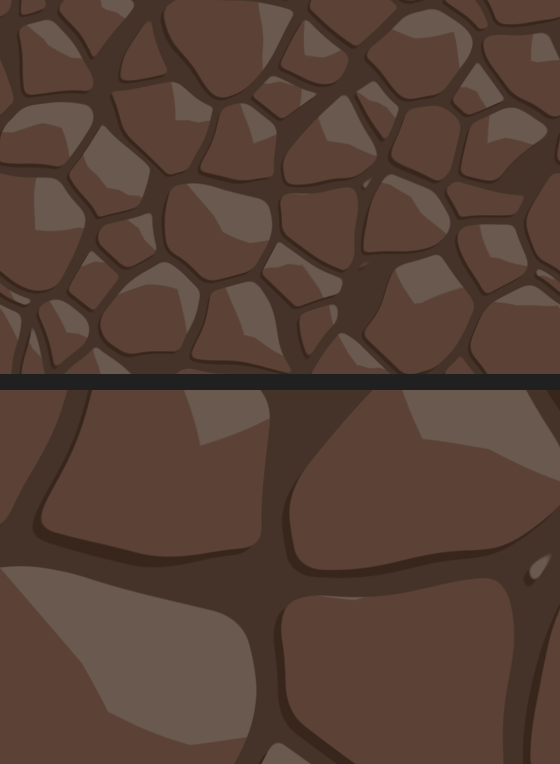
Top, the full canvas; bottom, a detail of the centre.
A WebGL 1 fragment shader for this texture:

```glsl
precision highp float;
// Draws a tiling wall of faceted brown stones and pebbles set in dark earth.
uniform vec2 u_resolution;

const vec2 GRID = vec2(6.0, 4.0);
const float TAU = 6.2831853;
const vec3 EARTH = vec3(0.27, 0.20, 0.16);
const vec3 SHADOW = vec3(0.22, 0.15, 0.11);
const vec3 STONE = vec3(0.36, 0.26, 0.21);
const vec3 LIGHT = vec3(0.41, 0.35, 0.31);

vec3 hash3(vec2 p) {
  vec3 q = fract(p.xyx * vec3(0.1031, 0.1030, 0.0973) + 0.017);
  q += dot(q, q.yxz + 33.33);
  return fract((q.xxy + q.yzz) * q.zyx);
}

vec2 heading(float angle) {
  return vec2(cos(angle), sin(angle));
}

float roundMin(float a, float b, float k) {
  float h = max(k - abs(a - b), 0.0) / k;
  return min(a, b) - 0.25 * h * h * k;
}

// Wrapped identity of a stone; kind 0 is a large stone, 1 a pebble.
vec2 stoneKey(vec2 cell, float kind) {
  return mod(cell, GRID) + kind * vec2(17.0, 29.0) + 3.0;
}

// Position in xy, weight (squared reach) in z.
vec3 stoneSite(vec2 cell, float kind) {
  vec3 h = hash3(stoneKey(cell, kind));
  vec2 jitter = (h.xy - 0.5) * 0.56;
  float big = mix(-0.10, 0.42, h.z);
  float pebble = h.z < 0.3 ? -9.0 : mix(-0.05, 0.06, h.z);
  return vec3(cell + 0.5 - 0.5 * kind + jitter, mix(big, pebble, kind));
}

float power(vec2 p, vec3 site) {
  vec2 d = p - site.xy;
  return dot(d, d) - site.z;
}

// Gentle wrapping bend that keeps the stone edges from being ruler straight.
vec2 bend(vec2 p) {
  vec2 w = p * TAU / GRID;
  return p + 0.025 * sin(w.yx * vec2(4.0, 6.0) + 2.0 * sin(w * vec2(3.0, 2.0)));
}

// Positive on the shaded face, negative on the lit upper right facets.
float shadedFace(vec2 q, vec2 key, float size) {
  vec3 h = hash3(key + 51.0);
  vec3 g = hash3(key + 83.0);
  vec2 up = heading(mix(1.15, 1.85, h.x));
  vec2 right = heading(mix(-0.1, 0.75, h.y));
  vec2 s = q / size;
  float kink = 0.28 * abs(fract(0.65 * dot(s, vec2(up.y, -up.x)) + g.x) - 0.5);
  float notch = step(0.6, h.z);
  float inset = mix(mix(0.44, 0.7, g.y), mix(-0.05, 0.15, g.y), notch);
  float a = inset + kink - dot(s, up);
  float b = inset + 0.1 * (g.z - 0.5) + kink - dot(s, right);
  return mix(min(a, b), max(a, b), notch) * size;
}

void main() {
  vec2 p = bend(gl_FragCoord.xy / u_resolution * GRID);
  vec2 home = floor(p);
  float pixel = GRID.y / u_resolution.y;

  // Find the stone that owns this point.
  vec3 own = vec3(0.0);
  vec2 key = vec2(0.0);
  float kind = 0.0;
  float nearest = 100.0;
  for (int y = -2; y <= 2; y++) {
    for (int x = -2; x <= 2; x++) {
      for (int k = 0; k < 2; k++) {
        vec2 cell = home + vec2(float(x), float(y));
        vec3 site = stoneSite(cell, float(k));
        float d = power(p, site);
        if (d < nearest) {
          nearest = d;
          own = site;
          kind = float(k);
          key = stoneKey(cell, kind);
        }
      }
    }
  }

  // One random chipped side, then the borders with all neighbours.
  vec2 shadowShift = vec2(0.027, 0.031);
  vec2 q = p - own.xy;
  vec3 h = hash3(key + 117.0);
  vec2 chip = heading(h.x * TAU);
  float rounding = mix(0.08, 0.05, kind);
  float edge = mix(0.32, 0.75, h.y) - dot(q, chip);
  float shadowEdge = edge - dot(shadowShift, chip);
  for (int y = -2; y <= 2; y++) {
    for (int x = -2; x <= 2; x++) {
      for (int k = 0; k < 2; k++) {
        vec3 site = stoneSite(home + vec2(float(x), float(y)), float(k));
        vec2 away = site.xy - own.xy;
        float span = length(away);
        if (span > 0.001 && site.z > -5.0) {
          float e = 0.5 * (power(p, site) - nearest) / span;
          edge = roundMin(edge, e, rounding);
          shadowEdge = roundMin(shadowEdge, e - dot(shadowShift, away) / span, rounding);
        }
      }
    }
  }

  // Layer earth, shadow, and the two tones of the stone.
  float gap = mix(mix(0.048, 0.068, h.z), 0.045, kind);
  float size = mix(0.46 + 0.35 * own.z, 0.15, kind);
  float shaded = smoothstep(-pixel, pixel, shadedFace(q, key, size));
  vec3 color = mix(EARTH, SHADOW, smoothstep(-pixel, pixel, shadowEdge - gap));
  vec3 face = mix(LIGHT, STONE, shaded);
  color = mix(color, face, smoothstep(-pixel, pixel, edge - gap));
  gl_FragColor = vec4(color, 1.0);
}
```
